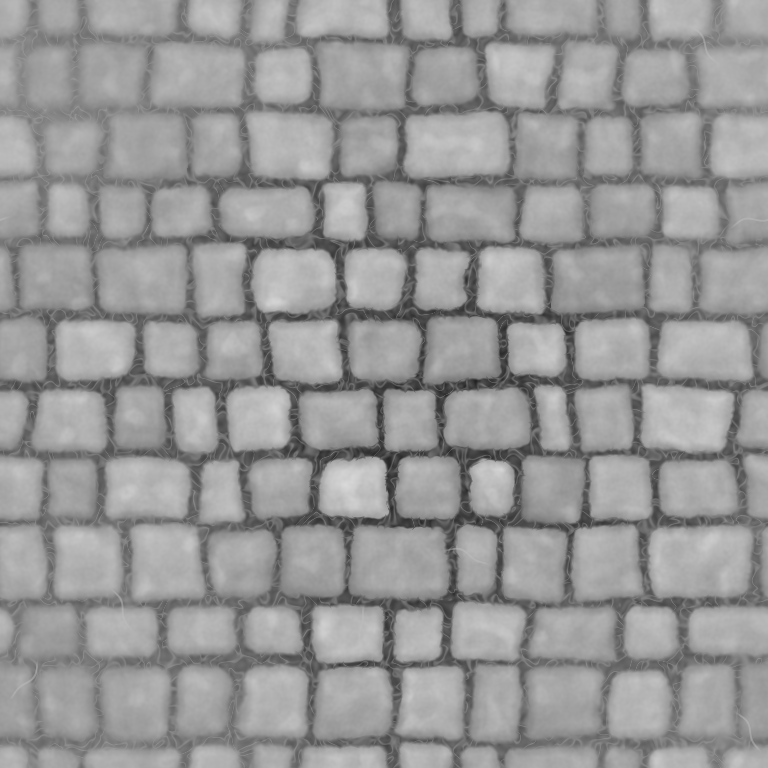
Reproduce this texture procedurally as a WebGL 1 fragment shader.

```glsl
precision highp float;
// Grey cobblestone paving: eleven uneven courses of rounded, worn setts.
// Jittered edges cut each course into stones drawn as warped rounded boxes;
// periodic gradient noise adds dust, litter in the joints and cloudy stains.

uniform vec2 u_resolution;

#define ROWS 11.0          // courses over the canvas
#define ROW_SHIFT 0.56     // vertical phase of the courses
#define ROW_JITTER 0.16    // variation of course height
#define STONE_JITTER 0.54  // variation of stone width
#define JOINT 0.052        // half joint width, in course heights
#define CORNER 0.23        // largest corner radius
#define STONE_TONE 0.685
#define STONE_RANGE 0.13
#define JOINT_DARK 0.23
#define JOINT_DUSTY 0.54
#define STALKS 7
#define TAU 6.2831853

vec2 hash2(vec2 p) {
  vec3 a = fract(p.xyx * vec3(0.1031, 0.1030, 0.0973));
  a += dot(a, a.yzx + 33.33);
  return fract((a.xx + a.yz) * a.zy);
}

// Gradient noise, about -1 to 1, repeating every n lattice cells
float noise(vec2 p, float n) {
  vec2 i = floor(p), f = p - i;
  vec2 u = f * f * f * (f * (f * 6.0 - 15.0) + 10.0);
  vec4 corner;
  corner.x = dot(hash2(mod(i, n)) * 2.0 - 1.0, f);
  corner.y = dot(hash2(mod(i + vec2(1, 0), n)) * 2.0 - 1.0, f - vec2(1, 0));
  corner.z = dot(hash2(mod(i + vec2(0, 1), n)) * 2.0 - 1.0, f - vec2(0, 1));
  corner.w = dot(hash2(mod(i + 1.0, n)) * 2.0 - 1.0, f - 1.0);
  vec2 side = mix(corner.xz, corner.yw, u.x);
  return 1.4 * mix(side.x, side.y, u.y);
}

float fbm(vec2 p, float n) {
  float sum = 0.0, amp = 0.6;
  for (int k = 0; k < 4; k++) {
    sum += amp * noise(p, n);
    p *= 2.0;
    n *= 2.0;
    amp *= 0.5;
  }
  return sum;
}

float edgeAt(float i, float n, float lane, float jitter) {
  return i + jitter * (hash2(vec2(mod(i, n), lane) + 7.0).x - 0.5);
}

// Interval holding x among n jittered ones: index, centre, half length
vec3 locate(float x, float n, float lane, float jitter) {
  float i = floor(x);
  i += step(edgeAt(i + 1.0, n, lane, jitter), x)
     - step(x, edgeAt(i, n, lane, jitter));
  float lo = edgeAt(i, n, lane, jitter);
  float hi = edgeAt(i + 1.0, n, lane, jitter);
  return vec3(mod(i, n), 0.5 * (lo + hi), 0.5 * (hi - lo));
}

float roundedBox(vec2 p, vec2 halfSize, float radius) {
  vec2 e = abs(p) - halfSize + radius;
  return length(max(e, 0.0)) + min(max(e.x, e.y), 0.0) - radius;
}

// Thin curved dry stalks, scattered and wrapped around the canvas
float stalks(vec2 uv, float pixel) {
  float cover = 0.0;
  for (int k = 0; k < STALKS; k++) {
    vec2 place = hash2(vec2(float(k), 61.0));
    vec2 shape = hash2(vec2(float(k), 83.0));
    vec2 p = fract(uv - place + 0.5) - 0.5;
    float angle = TAU * shape.x;
    p = mat2(cos(angle), -sin(angle), sin(angle), cos(angle)) * p;
    float bend = (shape.y - 0.5) * 24.0 * p.y * p.y + 0.003 * sin(p.y * 130.0);
    float line = 1.0 - smoothstep(0.0004, 0.0008 + pixel, abs(p.x - bend));
    cover = max(cover, line * (1.0 - smoothstep(0.02, 0.035, abs(p.y))));
  }
  return cover;
}

void main() {
  vec2 uv = gl_FragCoord.xy / u_resolution;
  float pixel = 1.0 / min(u_resolution.x, u_resolution.y);

  // Dust gathers towards the upper left and thins out near the middle
  float dust = 0.46 + 0.22 * cos(TAU * (uv.x - 0.05))
             + 0.20 * cos(TAU * (uv.y - 0.95)) + 0.40 * fbm(uv * 5.0, 5.0);
  dust = clamp(dust, 0.0, 1.0);

  // Find the course, then the stone within it
  vec2 p = uv * ROWS + vec2(0.0, ROW_SHIFT);
  p += 0.09 * vec2(noise(uv * 13.0, 13.0), noise(uv * 9.0 + 4.0, 9.0));
  vec3 row = locate(p.y, ROWS, 3.0, ROW_JITTER);
  vec2 rowRand = hash2(vec2(row.x, 29.0));
  float count = 10.0 + step(0.3, rowRand.x);
  float x = p.x * count / ROWS + rowRand.y * count;
  vec3 col = locate(x, count, row.x + 40.0, STONE_JITTER);
  vec2 id = vec2(col.x, row.x);
  vec2 randA = hash2(id + 101.0), randB = hash2(id + 211.0);
  vec2 seed = floor(randB * 200.0);

  // Stone outline: slightly turned, tapered and chipped
  vec2 q = vec2((x - col.y) * ROWS / count, p.y - row.y);
  vec2 halfSize = vec2(col.z * ROWS / count, row.z) - JOINT * (0.6 + randA);
  vec2 t = q + (randB.x - 0.5) * 0.1 * vec2(-q.y, q.x);
  t.x *= 1.0 + (randB.y - 0.5) * 0.25 * q.y;
  float radius = min(CORNER * mix(0.45, 1.0, randA.y), 0.8 * min(halfSize.x, halfSize.y));
  float d = roundedBox(t, halfSize, radius);
  d += 0.035 * noise(q * 4.0 + seed, 512.0) + 0.015 * noise(q * 13.0 + seed, 512.0);

  // Joint filling: soil with straw and leaf scraps
  vec2 drift = vec2(noise(uv * 40.0, 40.0), noise(uv * 40.0 + 9.0, 40.0));
  float straw = 1.0 - smoothstep(0.0, 0.16, abs(noise(uv * 64.0 + drift, 64.0)));
  float scraps = noise(uv * 120.0 + drift, 120.0);
  float joint = mix(JOINT_DARK, JOINT_DUSTY, dust);
  joint += (1.0 - 0.7 * dust) * (0.15 * straw + 0.13 * scraps);

  // Stone face: own grey, cloudy stains, pale scuffs and darker shoulders
  float cloud = fbm(q * 2.2 + seed, 512.0);
  float scuff = smoothstep(0.1, 0.6, noise(q * 3.0 + seed.yx + 0.5, 512.0));
  float face = STONE_TONE + STONE_RANGE * (randA.x - 0.5) + 0.12 * cloud + 0.06 * scuff;
  face += 0.05 * q.y + 0.016 * noise(uv * 180.0, 180.0);
  face *= mix(0.81, 1.0, smoothstep(-0.02, 0.17, -d));
  face = mix(face, 0.61, 0.35 * dust);

  // Litter overlaps clean rims; dust softens the rest
  float rim = d + 0.025 * straw * (1.0 - dust);
  float soft = 0.014 + 0.035 * dust + 0.5 * ROWS * pixel;
  float tone = mix(face, joint, smoothstep(-soft, soft, rim));
  tone = mix(tone, 0.74, 0.5 * stalks(uv, pixel));
  gl_FragColor = vec4(vec3(clamp(tone, 0.0, 1.0)), 1.0);
}
```
